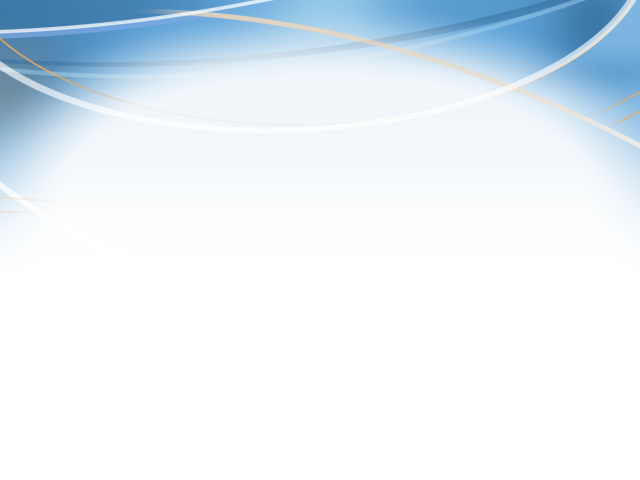
Reproduce this background procedurally as a Shadertoy shader.

```glsl
// Soft blue header fading to white, crossed by thin sweeping arcs.
// A blue field is tinted by broad glows, veiled by a rounded haze, and
// overlaid with parabolic and elliptic strokes; x and y are in canvas widths.

const vec3 WHITE = vec3(1.0);
const vec3 SKY = vec3(0.37, 0.64, 0.85);
const vec3 DEEP = vec3(0.22, 0.45, 0.63);
const vec3 LIGHT_SKY = vec3(0.49, 0.71, 0.88);
const vec3 PALE_SKY = vec3(0.62, 0.81, 0.92);
const vec3 SLATE = vec3(0.43, 0.53, 0.60);
const vec3 PERIWINKLE = vec3(0.48, 0.66, 0.88);
const vec3 ORANGE = vec3(0.93, 0.67, 0.36);
const vec3 PEACH = vec3(0.94, 0.84, 0.73);
const vec3 MIST = vec3(0.94, 0.963, 0.98);

const float DEPTH = 0.75;                      // canvas height in widths
const vec2 HAZE_CENTER = vec2(0.508, 0.43);
const vec2 HAZE_RADII = vec2(0.49, 0.358);
const float HAZE_POWER = 2.5;

// Signed distance estimate to y = c.x + c.y x + c.z x^2, positive below.
float parabola(vec2 p, vec3 c) {
    float slope = c.y + 2.0 * c.z * p.x;
    return (p.y - c.x - p.x * (c.y + c.z * p.x)) / sqrt(1.0 + slope * slope);
}

// Signed distance estimate to the lower half of a sheared ellipse.
float bowl(vec2 p, vec2 center, vec2 radii, float tilt) {
    float u = (p.x - center.x) / radii.x;
    float h = sqrt(max(1.0 - u * u, 0.001));
    float slope = tilt - radii.y * u / (radii.x * h);
    float y = center.y + radii.y * h + tilt * (p.x - center.x);
    return (p.y - y) / sqrt(1.0 + slope * slope);
}

float stroke(float d, float halfWidth) {
    float aa = 0.8 / iResolution.x;
    return 1.0 - smoothstep(halfWidth - aa, halfWidth + aa, abs(d));
}

float below(float d) {
    float aa = 0.8 / iResolution.x;
    return smoothstep(-aa, aa, d);
}

float glow(vec2 p, vec2 center, vec2 radii) {
    vec2 q = (p - center) / radii;
    return exp(-dot(q, q));
}

float hazeAmount(vec2 p) {
    vec2 q = abs((p - HAZE_CENTER) / HAZE_RADII);
    q.y *= step(p.y, HAZE_CENTER.y);
    float r = pow(pow(q.x, HAZE_POWER) + pow(q.y, HAZE_POWER), 1.0 / HAZE_POWER);
    return 1.0 - smoothstep(0.86, 1.2, r);
}

void mainImage(out vec4 fragColor, in vec2 fragCoord) {
    vec2 uv = fragCoord / iResolution.xy;
    vec2 p = vec2(uv.x, DEPTH * (1.0 - uv.y));
    float haze = hazeAmount(p);
    float fade = smoothstep(0.1, 0.45, p.y);

    // Arcs that also divide the field
    float mainBowl = bowl(p, vec2(0.462, -0.052), vec2(0.547, 0.2546), -0.0377);
    float thinBowl = bowl(p, vec2(0.471, -0.0664), vec2(0.5365, 0.2618), -0.0026);
    float crest = parabola(p, vec3(0.0495, -0.04, -0.192));
    float darkArc = parabola(p, vec3(0.095, 0.0675, -0.198));
    float lightArc = parabola(p, vec3(0.108, 0.108, -0.251));
    float ribbon = parabola(p, vec3(0.0277, -0.1186, 0.3187));

    // Blue field with broad tints
    vec3 col = SKY;
    col = mix(col, PALE_SKY, 0.85 * glow(p, vec2(0.51, 0.02), vec2(0.11, 0.1)));
    col = mix(col, DEEP, 0.9 * glow(p, vec2(0.93, 0.035), vec2(0.075, 0.09)));
    col = mix(col, DEEP, 0.75 * glow(p, vec2(0.0, 0.05), vec2(0.16, 0.12)));
    col = mix(col, SLATE, 0.85 * glow(p, vec2(0.0, 0.14), vec2(0.09, 0.08)));
    col = mix(col, DEEP, 0.65 * (1.0 - below(crest)) * smoothstep(0.42, 0.2, p.x));
    col = mix(col, DEEP, 0.2 * (1.0 - below(darkArc)) * smoothstep(0.55, 0.75, p.x));

    // Lighter corner outside the bowl, with a darker crossing band
    float corner = below(mainBowl) * smoothstep(0.75, 0.88, p.x);
    vec3 cornerColor = mix(LIGHT_SKY, SKY * 0.94, 0.7 * glow(p, vec2(0.96, 0.115), vec2(0.2, 0.035)));
    col = mix(col, cornerColor, corner);

    // Translucent arcs beneath the haze
    col = mix(col, DEEP, 0.6 * stroke(darkArc, 0.003 + 0.004 * p.x));
    col = mix(col, PALE_SKY, 0.5 * stroke(lightArc, 0.0035));
    col = mix(col, PERIWINKLE, 0.75 * stroke(crest - 0.006, 0.005) * smoothstep(0.42, 0.25, p.x));

    // Rounded haze and fall to white
    col = mix(col, WHITE, fade);
    col = mix(col, mix(MIST, WHITE, smoothstep(0.12, 0.44, p.y)), haze);

    // Bright sweeping strokes
    float ribbonFade = smoothstep(0.2, 0.36, p.x) * mix(0.9, 0.5, haze);
    vec3 ribbonColor = mix(PEACH, WHITE, 0.6 * smoothstep(0.75, 1.0, p.x));
    col = mix(col, ribbonColor, ribbonFade * stroke(ribbon, 0.0038));
    col = mix(col, ORANGE, mix(0.85, 0.08, haze) * stroke(thinBowl, 0.0014));
    col = mix(col, WHITE, 0.65 * stroke(mainBowl, 0.0043 + 0.006 * pow(abs(p.x - 0.45), 2.0)));
    col = mix(col, WHITE, 0.75 * stroke(crest, 0.0028));
    float lowerArc = parabola(p, vec3(0.289, 0.74, -0.845));
    col = mix(col, WHITE, 0.8 * stroke(lowerArc, 0.0045) * smoothstep(0.35, 0.1, p.x));

    // Paired fine lines at both sides
    for (int i = 0; i < 2; i++) {
        float k = float(i);
        float right = parabola(p, vec3(0.664 + 0.03 * k, -0.52, 0.0));
        float left = parabola(p, vec3(0.3086 + 0.022 * k, 0.07 - 0.03 * k, 0.0));
        col = mix(col, ORANGE, 0.75 * stroke(right, 0.0013) * smoothstep(0.92 + 0.03 * k, 0.98, p.x));
        col = mix(col, PEACH, 0.6 * stroke(left, 0.0013) * smoothstep(0.11 - 0.04 * k, 0.0, p.x));
    }

    fragColor = vec4(col, 1.0);
}
```
